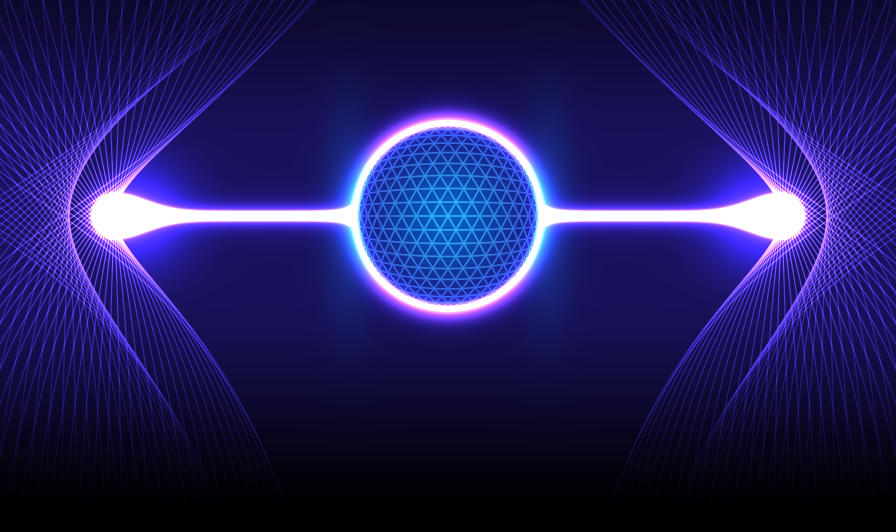
A WebGL 2 fragment shader for this background:

```glsl
#version 300 es
precision highp float;
// Glowing lattice orb joined by two light beams to flares at either side,
// with fans of fine threads behind. The halves mirror each other; threads are
// tangent lines of two curves, the orb is a triangle grid bent over a sphere.

uniform vec2 u_resolution;
out vec4 outColor;

const float ORB_RADIUS = 0.175;
const float ORB_HEIGHT = 0.094;
const float FLARE_X = 0.627;
const float BEND = 0.13;    // roundness of the inner thread boundary
const float SPREAD = 1.5;   // slope of the outermost threads
const int THREADS = 34;

const vec3 NIGHT = vec3(0.095, 0.072, 0.36);
const vec3 THREAD = vec3(0.27, 0.19, 0.85);
const vec3 BLUE = vec3(0.22, 0.14, 1.0);
const vec3 PINK = vec3(0.85, 0.36, 0.95);
const vec3 CYAN = vec3(0.10, 0.62, 1.0);

float gauss(float x, float width) {
  return exp(-x * x / (width * width));
}

float stroke(float dist, float halfWidth, float px) {
  return clamp((halfWidth - abs(dist)) / px + 0.5, 0.0, 1.0);
}

vec3 backdrop(float y) {
  float top = mix(1.0, 0.5, smoothstep(0.2, 0.52, y));
  float bottom = smoothstep(-0.5, -0.02, y);
  return NIGHT * top * bottom;
}

// Vertical coordinate that flattens out, so threads turn upright far away
float warpHeight(float v, float reach) {
  return sign(v) * reach * (1.0 - exp(-abs(v) / reach));
}

// One thread, u = offset + slope * w, in the warped space
float thread(float u, float w, float stretch, float offset, float slope, float px) {
  float dist = (u - offset - slope * w) / length(vec2(1.0, slope * stretch));
  return stroke(dist, 0.0011, px);
}

float threadFan(float u, float v, float px) {
  float reach = v < 0.0 ? 0.38 : 0.9;
  float w = warpHeight(v, reach);
  float stretch = 1.0 - abs(w) / reach;
  float sum = 0.0;
  for (int i = 0; i < THREADS; i++) {
    float m = 2.0 * (float(i) + 0.5) / float(THREADS) - 1.0;
    // Tangents of a hyperbola, then of a parabola further out
    sum += thread(u, w, stretch, BEND * (sqrt(1.0 - m * m) - 1.0), SPREAD * m, px);
    float t = 0.24 * m;
    sum += 0.8 * thread(u, w, stretch, -0.085 - 3.5 * t * t, 7.0 * t, px);
  }
  return min(sum, 2.0);
}

// Distance to the nearest line of a repeated set
float repeatLine(float x, float spacing) {
  return abs(fract(x / spacing + 0.5) - 0.5) * spacing;
}

vec3 orbSurface(vec2 q, float px) {
  float r = min(length(q), 0.999);
  vec2 s = q * asin(r) / max(r, 0.001);
  float squeeze = sqrt(1.0 - r * r);
  float grid = 0.0;
  for (int i = 0; i < 3; i++) {
    float angle = 1.0471976 * float(i) + 1.5707963;
    vec2 normal = vec2(cos(angle), sin(angle));
    float radial = abs(dot(normal, q)) / max(r, 0.001);
    float dist = repeatLine(dot(s, normal), 0.15) * mix(1.0, squeeze, radial);
    grid = max(grid, stroke(dist, 0.009, px / ORB_RADIUS));
  }
  float core = gauss(r, 0.62);
  vec3 base = mix(vec3(0.10, 0.10, 0.50), vec3(0.03, 0.36, 0.76), core);
  vec3 line = mix(vec3(0.25, 0.38, 0.95), vec3(0.18, 0.82, 1.0), core);
  return mix(base, line, grid * 0.8);
}

// Beam thickens into a round flare at one end and slightly at the orb
vec3 beam(float u, float v, float x) {
  float halfWidth = 0.006 + 0.034 * gauss(max(u, 0.0), 0.082);
  halfWidth += 0.012 * exp(-max(x - ORB_RADIUS, 0.0) / 0.02);
  float d = max(length(vec2(max(-u, 0.0), v)) - halfWidth, 0.0);
  vec3 glow = BLUE * exp(-d / 0.014) + PINK * 0.8 * exp(-d / 0.006);
  return glow + vec3(gauss(d, 0.004));
}

void main() {
  float px = 1.0 / u_resolution.y;
  vec2 p = (gl_FragCoord.xy - 0.5 * u_resolution) * px;
  float x = abs(p.x);
  float u = FLARE_X - x;
  float v = p.y - ORB_HEIGHT;
  vec3 color = backdrop(p.y);

  // Blue bloom held inside the thread boundary
  float boundary = length(vec2(BEND, SPREAD * v)) - BEND;
  float bloom = gauss(length(vec2(u - 0.035, v)), 0.095);
  color += BLUE * bloom * smoothstep(-0.08, 0.02, u - boundary * 0.6);

  // Threads, brighter close to the flare
  float near = exp(-length(vec2(u, v)) / 0.075);
  float fade = smoothstep(-0.58, -0.15, v) * mix(1.0, 0.6, smoothstep(0.1, 0.4, v));
  vec3 tint = THREAD * 0.5 + vec3(0.8, 0.5, 0.8) * near;
  color += tint * threadFan(u, v, px) * fade;

  color += beam(u, v, x);

  // Teal haze beside the orb
  color += vec3(0.0, 0.14, 0.22) * gauss(x - 0.185, 0.045) * gauss(v, 0.17);

  // Orb, then its rim: pink above and below, cyan at the sides
  float r = length(vec2(x, v));
  float inside = clamp((ORB_RADIUS - r) / px + 0.5, 0.0, 1.0);
  color = mix(color, orbSurface(vec2(p.x, v) / ORB_RADIUS, px), inside);
  float edge = r - ORB_RADIUS;
  float side = smoothstep(0.65, 1.0, x / max(r, 0.001));
  float halo = edge > 0.0 ? gauss(edge, 0.019) : gauss(edge, 0.009);
  color += mix(PINK, CYAN, side) * halo;
  color += BLUE * 0.45 * gauss(edge, edge > 0.0 ? 0.036 : 0.02);
  color += vec3(gauss(edge, 0.006));

  // Black strip along the foot
  color *= smoothstep(-0.492, -0.482, p.y);
  outColor = vec4(clamp(color, 0.0, 1.0), 1.0);
}
```
